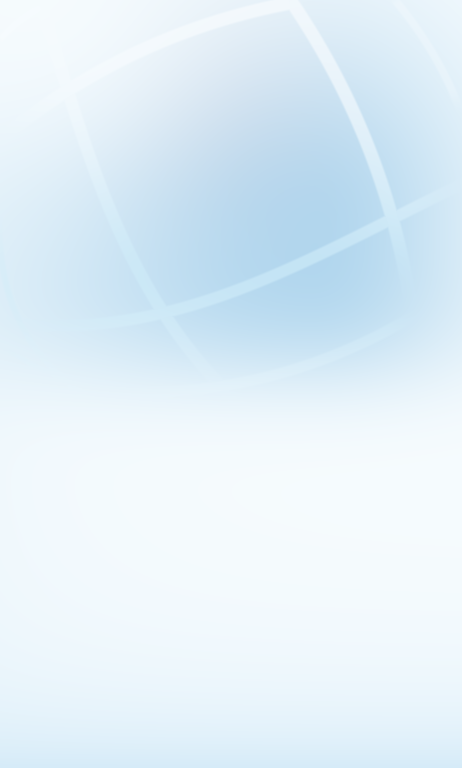
This background is drawn by a Shadertoy shader. Its source:

```glsl
// A pale sky with a soft blue globe in the upper half, crossed by translucent grid ribbons.
// The globe is an uneven Gaussian shade with a highlight; each ribbon is a bent chord
// with faded ends. All lengths are fractions of the canvas height.

const vec3 PAPER      = vec3(0.965, 0.985, 0.995);
const vec3 LEFT_TINT  = vec3(0.935, 0.970, 0.988);
const vec3 FLOOR_BLUE = vec3(0.835, 0.920, 0.972);
const vec3 GLOBE_BLUE = vec3(0.690, 0.838, 0.932);
const vec3 GLOBE_GREY = vec3(0.690, 0.790, 0.885);
const vec3 RIBBON_WHITE = vec3(0.970, 0.985, 0.995);
const vec3 RIBBON_BLUE  = vec3(0.810, 0.925, 0.975);

const float FLOOR_HEIGHT = 0.088;
const vec2 GLOBE_CENTER  = vec2(0.404, 0.707);
const vec2 REACH_LOW     = vec2(0.410, 0.202);  // left, down
const vec2 REACH_HIGH    = vec2(0.219, 0.260);  // right, up
const vec2 HIGHLIGHT     = vec2(0.050, 1.000);
const float HIGHLIGHT_RADIUS = 0.247;
const vec2 GREY_CENTER   = vec2(0.260, 0.920);
const float GREY_RADIUS  = 0.170;

// Chord of each ribbon: start.xy, end.xy
const int RIBBONS = 9;
const vec4 CHORD[RIBBONS] = vec4[RIBBONS](
    vec4(0.052, 1.000, 0.313, 0.473), vec4(0.378, 1.000, 0.534, 0.609),
    vec4(0.000, 0.818, 0.378, 0.996), vec4(0.000, 0.581, 0.599, 0.759),
    vec4(0.117, 0.492, 0.534, 0.586), vec4(0.000, 0.727, 0.169, 0.453),
    vec4(0.514, 1.000, 0.599, 0.857), vec4(0.000, 0.948, 0.059, 0.993),
    vec4(0.000, 0.551, 0.104, 0.499));

// Bend, skew of the bend, half width, opacity
const vec4 FORM[RIBBONS] = vec4[RIBBONS](
    vec4(-0.040, -0.033, 0.0080, 0.60), vec4(0.0235, 0.0, 0.0085, 0.68),
    vec4(0.027, 0.0, 0.0085, 0.72),     vec4(-0.048, 0.046, 0.0075, 0.62),
    vec4(-0.034, 0.0, 0.0070, 0.38),    vec4(-0.056, 0.0, 0.0040, 0.32),
    vec4(0.007, 0.0, 0.0050, 0.32),     vec4(0.004, 0.0, 0.0040, 0.60),
    vec4(-0.004, 0.0, 0.0030, 0.35));

// Share of the length over which the start and the end fade
const vec2 FADE[RIBBONS] = vec2[RIBBONS](
    vec2(0.25, 0.30), vec2(0.01, 0.28), vec2(0.28, 0.01),
    vec2(0.30, 0.15), vec2(0.45, 0.10), vec2(0.20, 0.50),
    vec2(0.05, 0.20), vec2(0.05, 0.30), vec2(0.30, 0.50));

float gaussian(vec2 p, vec2 center, float radius) {
    vec2 q = (p - center) / radius;
    return exp(-dot(q, q));
}

// Strength of the globe shade, with a steeper lower edge
float globeShade(vec2 p) {
    vec2 offset = p - GLOBE_CENTER;
    vec2 q = abs(offset) / mix(REACH_LOW, REACH_HIGH, step(0.0, offset));
    float power = offset.y < 0.0 ? 3.5 : 2.0;
    float shade = exp(-q.x * q.x - pow(q.y, power));
    return shade * (1.0 - 0.9 * gaussian(p, HIGHLIGHT, HIGHLIGHT_RADIUS));
}

// Coverage of a curved ribbon, measured across its chord
float ribbon(vec2 p, vec4 chord, vec4 form, vec2 fade, float pixel) {
    vec2 span = chord.zw - chord.xy;
    float len = length(span);
    vec2 along = span / len;
    vec2 local = p - chord.xy;
    float t = dot(local, along) / len;
    float height = dot(local, vec2(-along.y, along.x));
    float arch = 4.0 * t * (1.0 - t);
    float bend = form.x + form.y * (t - 0.5);
    float slope = (4.0 * (1.0 - 2.0 * t) * bend + arch * form.y) / len;
    float dist = abs(height - arch * bend) / sqrt(1.0 + slope * slope);
    float ends = smoothstep(-0.04, fade.x, t)
               * (1.0 - smoothstep(1.0 - fade.y, 1.04, t));
    float soft = pixel + 0.0007;
    return form.w * ends * (1.0 - smoothstep(form.z - soft, form.z + soft, dist));
}

void mainImage(out vec4 fragColor, in vec2 fragCoord) {
    float pixel = 1.0 / iResolution.y;
    vec2 p = fragCoord * pixel;

    // Paper, slightly cooler at the left, blue towards the floor
    vec3 color = mix(PAPER, LEFT_TINT, 0.7 * exp(-p.x / 0.15) * (1.0 - smoothstep(0.5, 0.9, p.y)));
    color = mix(color, FLOOR_BLUE, exp(-p.y / FLOOR_HEIGHT));

    // Globe body
    vec3 globe = mix(GLOBE_BLUE, GLOBE_GREY, gaussian(p, GREY_CENTER, GREY_RADIUS));
    color = mix(color, globe, globeShade(p));

    // Grid ribbons, bluest across the middle of the globe
    float cover = 0.0;
    for (int i = 0; i < RIBBONS; i++) {
        cover = max(cover, ribbon(p, CHORD[i], FORM[i], FADE[i], pixel));
    }
    float band = (p.y - 0.64) / 0.15;
    color = mix(color, mix(RIBBON_WHITE, RIBBON_BLUE, exp(-band * band)), cover);

    fragColor = vec4(color, 1.0);
}
```
